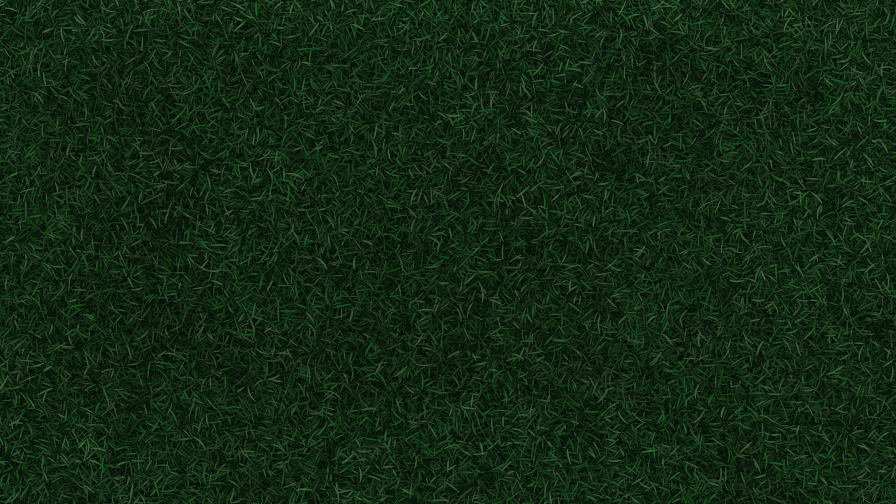
Give the GLSL for this texture, as a Shadertoy shader.

```glsl
// Dense dark green lawn of fine, tangled grass blades seen from above.
#define LAYERS 14
#define CELL 0.020
#define BLADE_WIDTH 0.0016
#define BEND 0.28
#define SHADOW_DEPTH 0.15
#define PATCHINESS 0.22
#define SOIL_COLOR vec3(0.027, 0.086, 0.030)
#define LEAF_COLOR vec3(0.074, 0.200, 0.078)
#define DUSTY_COLOR vec3(0.118, 0.205, 0.116)
#define LUSH_COLOR vec3(0.105, 0.315, 0.120)
#define PALE_COLOR vec3(0.225, 0.345, 0.210)

float hash(vec2 p) {
    return fract(sin(dot(p, vec2(127.1, 311.7))) * 43758.5453);
}

vec4 hash4(vec2 p) {
    float h = dot(p, vec2(127.1, 311.7));
    return fract(sin(h + vec4(0.0, 1.7, 3.1, 4.6)) * vec4(43758.5453, 22578.146, 19642.349, 31415.927));
}

float valueNoise(vec2 p) {
    vec2 cell = floor(p), f = fract(p);
    f = f * f * (3.0 - 2.0 * f);
    vec2 right = vec2(1.0, 0.0), up = vec2(0.0, 1.0);
    return mix(mix(hash(cell), hash(cell + right), f.x),
               mix(hash(cell + up), hash(cell + 1.0), f.x), f.y);
}

mat2 rotation(float angle) {
    float c = cos(angle), s = sin(angle);
    return mat2(c, -s, s, c);
}

// Blade colour from deep shade to a lit, lush or pale tip
vec3 bladeColor(float shade, float tint) {
    float pale = smoothstep(0.35, 0.65, tint);
    vec3 leaf = mix(LEAF_COLOR, DUSTY_COLOR, pale * 0.7);
    vec3 lit = mix(LUSH_COLOR, PALE_COLOR, pale);
    vec3 color = mix(SOIL_COLOR, leaf, smoothstep(0.0, 0.42, shade));
    return mix(color, lit, smoothstep(0.40, 0.92, shade));
}

// Paints one layer of scattered blades over the colour below it
vec3 paintLayer(vec3 color, vec2 p, float layer, float pixel) {
    float depth = (layer + 1.0) / float(LAYERS);
    vec2 grid = rotation(layer * 2.4) * p / CELL + layer * 7.31;
    vec2 home = floor(grid);
    for (int y = -1; y <= 1; y++)
    for (int x = -1; x <= 1; x++) {
        vec2 id = home + vec2(x, y);
        vec4 place = hash4(id + layer * 17.3);
        vec4 look = hash4(id + layer * 17.3 + 53.7);

        // Local frame: x along the blade, y across it
        vec2 q = rotation(place.z * 6.2832) * (grid - id - place.xy);
        float halfLength = mix(0.45, 0.90, place.w);
        q.y += (look.z - 0.5) * 2.0 * BEND * q.x * q.x;
        float along = q.x / halfLength;
        float width = BLADE_WIDTH * mix(0.7, 1.2, look.w) * (1.0 - 0.5 * along * along);
        float dist = max(abs(q.y) * CELL - width, (abs(q.x) - halfLength) * CELL);

        float shadow = 1.0 - smoothstep(0.0, 0.0035 + pixel, dist);
        float cover = 1.0 - smoothstep(-0.65 * pixel, 0.65 * pixel, dist);
        float shade = look.x * (0.5 + 0.5 * depth) * (0.98 + 0.12 * along);
        color *= 1.0 - SHADOW_DEPTH * shadow;
        color = mix(color, bladeColor(shade, look.y), cover);
    }
    return color;
}

// Broad uneven light, stronger along the rims
float lawnLight(vec2 p, vec2 uv) {
    float patches = 0.65 * valueNoise(p * 4.0 + 3.0) + 0.35 * valueNoise(p * 11.0);
    float rim = 0.16 * smoothstep(0.88, 1.0, uv.y) + 0.08 * smoothstep(0.35, 0.0, uv.y);
    rim += 0.07 * smoothstep(0.3, 0.5, abs(uv.x - 0.5));
    return 1.08 + PATCHINESS * (patches - 0.5) + rim;
}

void mainImage(out vec4 fragColor, in vec2 fragCoord) {
    vec2 uv = fragCoord / iResolution.xy;
    vec2 p = fragCoord / iResolution.y;
    float pixel = 1.0 / iResolution.y;

    vec3 color = SOIL_COLOR;
    for (int i = 0; i < LAYERS; i++) {
        color = paintLayer(color, p, float(i), pixel);
    }
    fragColor = vec4(color * lawnLight(p, uv), 1.0);
}
```
